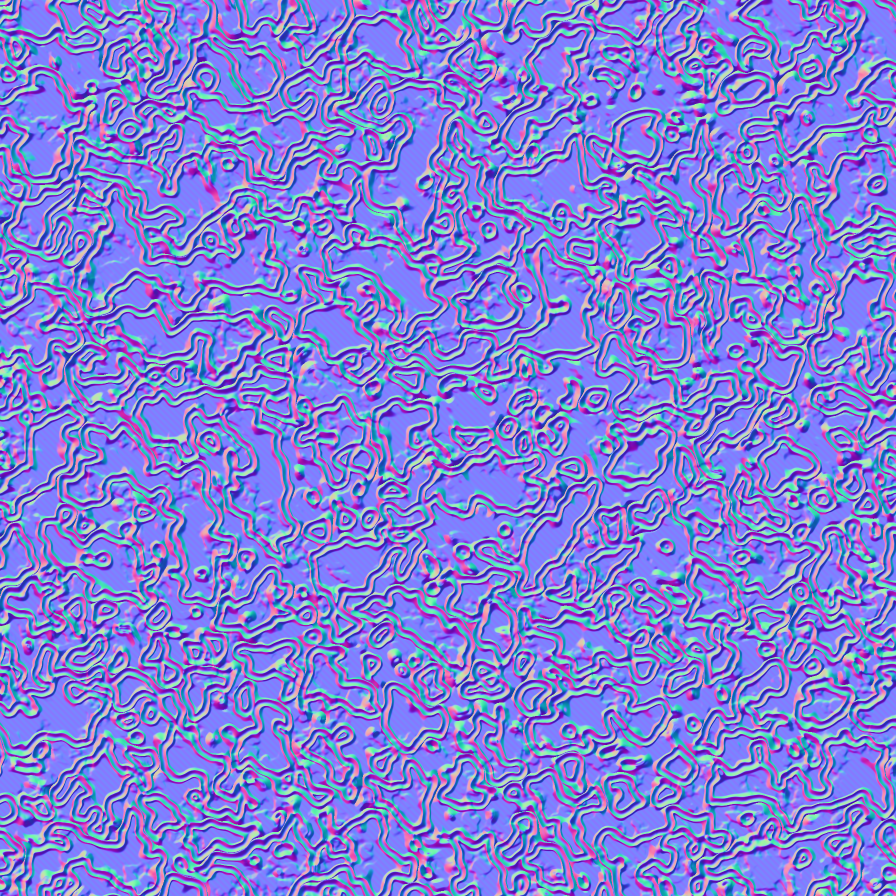
Reproduce this texture map procedurally as a Shadertoy shader.

```glsl
const float BASE_FREQ = 12.0;       // contour noise cells across the canvas
const float OCTAVE_GAIN = 0.56;
const int OCTAVES = 3;
const float LEVEL = 0.2;            // contours lie where |noise| equals this
const float MIN_STEEPNESS = 8.0;    // ridges fade out on flatter ground
const float RIDGE_OFFSET = 0.0044;  // distance of each twin ridge from the contour
const float RIDGE_WIDTH = 0.0022;
const float RIDGE_SLOPE = 3.0;
const float CRINKLE_FREQ = 58.0;    // small creases between the contours
const float CRINKLE_SLOPE = 0.75;
const float CRINKLE_SHARPNESS = 40.0;
const float PATCH_FREQ = 21.0;      // patches that hold the creases
const float HATCH_FREQ = 190.0;     // faint diagonal grain
const float HATCH_SLOPE = 0.07;
const mat2 TURN = mat2(0.8, 0.6, -0.6, 0.8);
const float TAU = 6.28318;
const int SAMPLES = 2;              // antialiasing samples per axis

vec2 latticeGradient(vec2 cell) {
    float angle = TAU * fract(sin(dot(cell, vec2(127.1, 311.7))) * 43758.55);
    return vec2(cos(angle), sin(angle));
}

// Gradient noise: value in x, analytic derivative in yz
vec3 gradientNoise(vec2 p) {
    vec2 cell = floor(p);
    vec2 f = p - cell;
    vec2 u = f * f * f * (f * (f * 6.0 - 15.0) + 10.0);
    vec2 du = 30.0 * f * f * (f * (f - 2.0) + 1.0);
    vec2 e = vec2(1.0, 0.0);

    vec2 ga = latticeGradient(cell);
    vec2 gb = latticeGradient(cell + e.xy);
    vec2 gc = latticeGradient(cell + e.yx);
    vec2 gd = latticeGradient(cell + e.xx);
    float a = dot(ga, f);
    float b = dot(gb, f - e.xy);
    float c = dot(gc, f - e.yx);
    float d = dot(gd, f - e.xx);

    float twist = a - b - c + d;
    float value = a + u.x * (b - a) + u.y * (c - a) + u.x * u.y * twist;
    vec2 slope = ga + u.x * (gb - ga) + u.y * (gc - ga)
               + u.x * u.y * (ga - gb - gc + gd)
               + du * (u.yx * twist + vec2(b, c) - a);
    return vec3(value, slope);
}

// Layered noise, each octave turned, with its derivative per base cell
vec3 layeredNoise(vec2 p, int octaves) {
    vec3 sum = vec3(0.0);
    mat2 frame = mat2(1.0);
    float gain = 1.0;
    for (int i = 0; i < octaves; i++) {
        vec3 n = gradientNoise(frame * p + float(i) * vec2(17.37, 41.71));
        sum += gain * vec3(n.x, n.yz * frame);
        frame = 2.03 * TURN * frame;
        gain *= OCTAVE_GAIN;
    }
    return sum;
}

// Derivative of a bell-shaped ridge, scaled to a peak of one
float ridgeSlope(float x) {
    float t = x / RIDGE_WIDTH;
    return -1.4142 * t * exp(0.5 - t * t);
}

// Twin ridges running along the noise contours
vec2 contourSlope(vec2 p) {
    vec3 n = layeredNoise(p * BASE_FREQ, OCTAVES);
    vec2 gradient = n.yz * BASE_FREQ;
    float steepness = max(length(gradient), MIN_STEEPNESS);
    float dist = (abs(n.x) - LEVEL) / steepness;
    vec2 across = gradient / steepness * (n.x < 0.0 ? -1.0 : 1.0);
    float profile = ridgeSlope(dist - RIDGE_OFFSET) + ridgeSlope(dist + RIDGE_OFFSET);
    return RIDGE_SLOPE * profile * across;
}

// Patchy creases and a faint diagonal grain
vec2 detailSlope(vec2 p) {
    float cover = smoothstep(-0.05, 0.2, gradientNoise(p * PATCH_FREQ + 63.2).x);
    vec3 n = layeredNoise(TURN * p * CRINKLE_FREQ + 9.4, 2);
    vec2 crease = n.yz * TURN * exp(-CRINKLE_SHARPNESS * n.x * n.x);
    float grain = sin(TAU * HATCH_FREQ * dot(p, vec2(0.7071)));
    return CRINKLE_SLOPE * cover * crease + HATCH_SLOPE * grain;
}

// Encode the slope as a normal with green pointing down
vec3 normalColor(vec2 p) {
    vec2 slope = contourSlope(p) + detailSlope(p);
    return 0.5 + 0.5 * normalize(vec3(slope.x, -slope.y, 1.0));
}

void mainImage(out vec4 fragColor, in vec2 fragCoord) {
    vec3 color = vec3(0.0);
    for (int j = 0; j < SAMPLES; j++) {
        for (int i = 0; i < SAMPLES; i++) {
            vec2 jitter = (vec2(i, j) + 0.5) / float(SAMPLES) - 0.5;
            color += normalColor((fragCoord + jitter) / iResolution.y);
        }
    }
    fragColor = vec4(color / float(SAMPLES * SAMPLES), 1.0);
}
```
